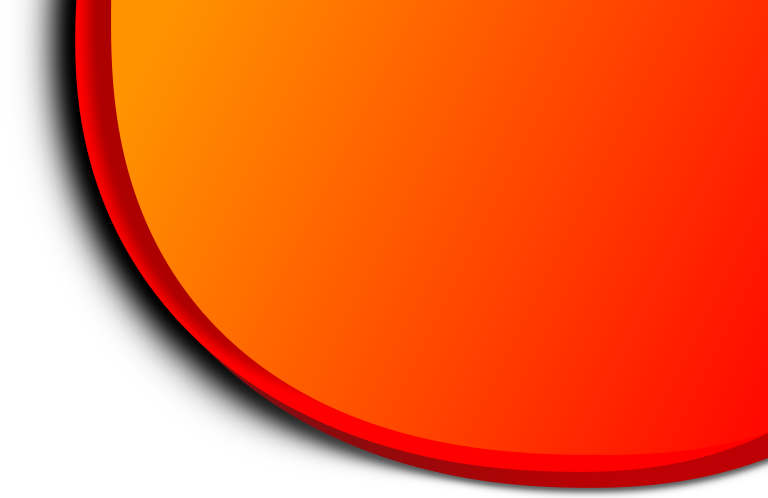
Give the GLSL for this background, as a Shadertoy shader.

```glsl
// Signed distance estimate to a superellipse with separate left and right radii
float superellipse(vec2 p, vec2 center, float left, float right, float height, float power) {
    vec2 d = p - center;
    vec2 radii = vec2(d.x < 0.0 ? left : right, height);
    vec2 q = max(abs(d) / radii, 1e-4);
    float k = pow(pow(q.x, power) + pow(q.y, power), 1.0 / power);
    vec2 slope = pow(q / k, vec2(power - 1.0)) / radii;
    return (k - 1.0) / length(slope);
}

// Antialiased coverage of a distance
float cover(float d) {
    return clamp(0.5 - d * iResolution.y, 0.0, 1.0);
}

void mainImage(out vec4 fragColor, in vec2 fragCoord) {
    vec2 p = fragCoord / iResolution.y;

    float disc = superellipse(p, vec2(1.205, 0.960), 0.982, 0.821, 0.8735, 2.376);
    float rim = superellipse(p, vec2(1.165, 0.920), 1.014, 0.817, 0.8675, 2.18);
    float base = superellipse(p, vec2(1.185, 0.920), 1.010, 0.8815, 0.8996, 2.18);

    // Soft shadow, wide on the left and thin along the bottom
    float along = smoothstep(0.3, 0.95, p.x);
    float spread = max(min(rim, base), 0.0) / mix(0.06, 0.012, along);
    float shadow = mix(1.0, 0.6, along) * exp(-spread * spread);
    vec3 color = vec3(1.0 - shadow);

    // Dark lower crescent
    vec3 crescent = mix(vec3(0.52, 0.05, 0.06), vec3(0.74, 0.0, 0.01), smoothstep(0.5, 1.3, p.x));
    color = mix(color, crescent, cover(base));

    // Red rim with a shade hugging the disc
    float reach = 1.0 - smoothstep(0.15, 0.8, p.x);
    float shade = 1.0 - smoothstep(0.04 * reach - 0.015, 0.07 * reach, disc);
    shade *= 1.0 - smoothstep(0.35, 0.75, p.x);
    color = mix(color, mix(vec3(1.0, 0.0, 0.0), vec3(0.68, 0.0, 0.0), shade), cover(rim));

    // Orange to red disc
    float green = 0.35 - dot(p - vec2(0.771, 0.5), vec2(0.339, -0.169));
    color = mix(color, vec3(1.0, clamp(green, 0.04, 0.58), 0.0), cover(disc));

    fragColor = vec4(color, 1.0);
}
```
